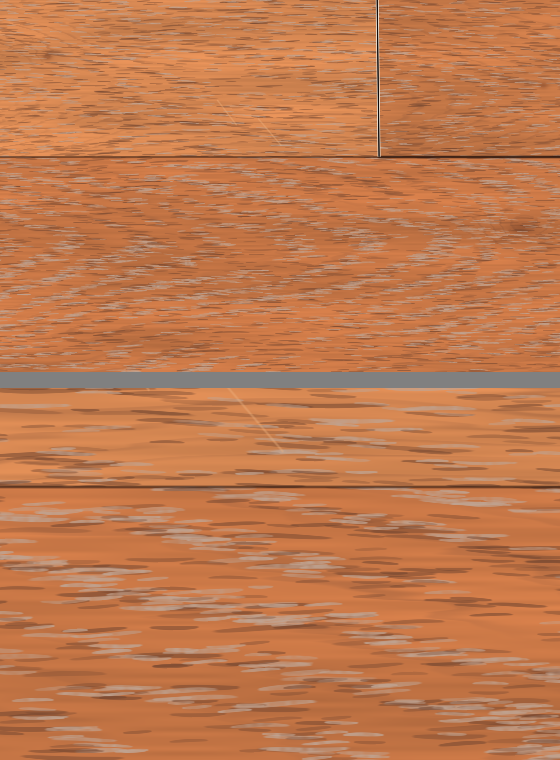
Top: the whole. Bottom: its middle third, enlarged.
Write a Shadertoy shader that draws this texture.

```glsl
// Three orange oak floor planks with limed pores, arched grain, knots and one open joint.

float hash(vec2 p) {
    vec3 q = fract(vec3(p.xyx) * 0.1031);
    q += dot(q, q.yzx + 33.33);
    return fract((q.x + q.y) * q.z);
}

float noise(vec2 p) {
    vec2 i = floor(p), f = fract(p);
    f = f * f * (3.0 - 2.0 * f);
    return mix(mix(hash(i), hash(i + vec2(1, 0)), f.x),
               mix(hash(i + vec2(0, 1)), hash(i + vec2(1, 1)), f.x), f.y);
}

float segment(vec2 p, vec2 a, vec2 b) {
    vec2 d = b - a;
    return length(p - a - d * clamp(dot(p - a, d) / dot(d, d), 0.0, 1.0));
}

// Soft dark spot, wider than tall
float knot(vec2 p, vec2 centre, float radius) {
    vec2 d = (p - centre) * vec2(1.0, 1.6) / radius;
    return exp(-dot(d, d));
}

float jointX(float y) { return 1.019 - 0.012 * (y - 0.578); }

// 0 = lower plank, 1 = upper left, 2 = upper right
int plankAt(vec2 p) {
    return p.y < 0.578 ? 0 : (p.x < jointX(p.y) ? 1 : 2);
}

// Growth ring count: level lines form arches that point right
float rings(vec2 p, int plank) {
    vec2 w = p;
    w.y += 0.010 * sin(p.x * 6.0 + p.y * 11.0) + 0.004 * sin(p.x * 15.0 - p.y * 31.0)
         + 0.04 * (noise(p * vec2(3.0, 9.0)) - 0.5);
    if (plank == 0)
        return w.x * 5.0 + 27.0 * sqrt(pow(w.y - 0.34, 2.0) + 0.002)
             + 3.5 * knot(p, vec2(1.40, 0.385), 0.085);
    if (plank == 1)
        return -6.0 * exp(-w.x * 3.0) + 46.0 * sqrt(pow(w.y - 0.78, 2.0) + 0.001)
             + knot(p, vec2(0.127, 0.847), 0.03);
    return w.x * 10.0 + 42.0 * sqrt(pow(w.y - 0.745, 2.0) + 0.002);
}

// Porous early wood: sharp start, slow fade across each ring
float poreBand(vec2 p, int plank) {
    float t = fract(rings(p, plank));
    return smoothstep(0.0, 0.1, t) * (1.0 - smoothstep(0.2, 0.65, t));
}

// Staggered rows of tapered strokes; returns coverage, with cell centre and random id
float stroke(vec2 p, vec2 count, out vec2 centre, out float id) {
    float row = floor(p.y * count.y);
    vec2 q = p * count + vec2(9.0 * hash(vec2(row, count.x)), 0.0);
    vec2 cell = floor(q), l = q - cell - 0.5;
    id = hash(cell + count);
    centre = p - l / count;
    float along = l.x / mix(0.25, 0.5, hash(cell + 71.0));
    float taper = max(1.0 - along * along, 0.0);
    float aa = 0.5 * count.y / iResolution.y;
    float halfWidth = 0.33 * sqrt(taper);
    float offset = 0.16 * sin(q.x * 5.0 + id * 40.0);
    return smoothstep(0.0, 0.3, taper)
         * (1.0 - smoothstep(halfWidth - aa, halfWidth + aa, abs(l.y - offset)));
}

void mainImage(out vec4 fragColor, in vec2 fragCoord) {
    vec2 p = fragCoord / iResolution.y;
    float px = 1.0 / iResolution.y;
    int plank = plankAt(p);

    // Wood body and fine fibres
    vec3 color = plank == 0 ? vec3(0.775, 0.46, 0.27)
               : plank == 1 ? vec3(0.845, 0.535, 0.325) : vec3(0.79, 0.48, 0.285);
    color *= 0.92 + 0.16 * noise(p * vec2(2.5, 13.0) + float(plank) * 17.0);
    float fibre = noise(p * vec2(9.0, 230.0));
    color *= 0.95 + 0.10 * fibre;

    // Thin continuous ring lines with combed edges
    float ring = rings(p, plank) + 0.35 * (fibre - 0.5);
    float t = fract(ring);
    float line = smoothstep(0.0, 0.08, t) * (1.0 - smoothstep(0.12, 0.32, t));
    color = mix(color, vec3(0.52, 0.32, 0.22), 0.30 * line * noise(p * vec2(6.0, 25.0) + 9.0));

    // Knots
    float dark = knot(p, vec2(1.40, 0.385), 0.03) + 1.3 * knot(p, vec2(0.127, 0.847), 0.012)
               + knot(p, vec2(1.46, 0.77), 0.014);
    color = mix(color, vec3(0.47, 0.25, 0.15), 0.45 * min(dark, 1.0));

    // Open and lime-filled pores, following a gentle wave
    vec2 bent = p + vec2(0.0, 0.006 * sin(p.x * 5.0 + p.y * 14.0));
    float glitter = 0.6 + 0.4 * noise(p * vec2(200.0, 300.0));
    for (int i = 0; i < 3; i++) {
        vec2 count = vec2(9.0 + 5.0 * float(i), 150.0 + 43.0 * float(i)), centre;
        float id;
        float cover = stroke(bent + 0.0023, count, centre, id);
        float open = step(id, 0.07 + 0.32 * poreBand(centre, plank));
        color = mix(color, vec3(0.43, 0.26, 0.18), (0.25 + 0.3 * fract(id * 57.0)) * cover * open);

        cover = stroke(bent, count + vec2(2.0, 7.0), centre, id);
        float patchy = smoothstep(0.3, 0.7, noise(centre * vec2(3.0, 10.0) + 40.0));
        float limed = plank == 0 ? 0.12 + 0.6 * patchy : 0.16 + 0.2 * patchy;
        float filled = step(id, 0.01 + limed * poreBand(centre, plank));
        color = mix(color, vec3(0.75, 0.64, 0.57), (0.5 + 0.45 * fract(id * 91.0)) * cover * filled * glitter);
    }

    // Two faint scratches
    float scratch = min(segment(p, vec2(0.585, 0.73), vec2(0.635, 0.665)),
                        segment(p, vec2(0.695, 0.68), vec2(0.755, 0.61)));
    color = mix(color, vec3(0.93, 0.70, 0.50), 0.4 * (1.0 - smoothstep(0.0, 0.001 + px, scratch)));

    // Long seam, heavier to the right of the joint
    float rightSide = smoothstep(1.012, 1.02, p.x);
    float seam = 1.0 - smoothstep(0.0, mix(0.0012, 0.003, rightSide) + px, abs(p.y - 0.578));
    color = mix(color, vec3(0.16, 0.08, 0.05), seam * mix(0.65, 0.95, rightSide));

    // Short open joint: black gap between pale bevels
    float gap = abs(p.x - jointX(p.y)), above = smoothstep(0.577, 0.580, p.y);
    color = mix(color, vec3(0.93, 0.88, 0.82), above * (1.0 - smoothstep(0.004 - 0.5 * px, 0.004 + 0.5 * px, gap)));
    color = mix(color, vec3(0.07, 0.04, 0.03), above * (1.0 - smoothstep(0.0018 - 0.5 * px, 0.0018 + 0.5 * px, gap)));

    fragColor = vec4(color, 1.0);
}
```
